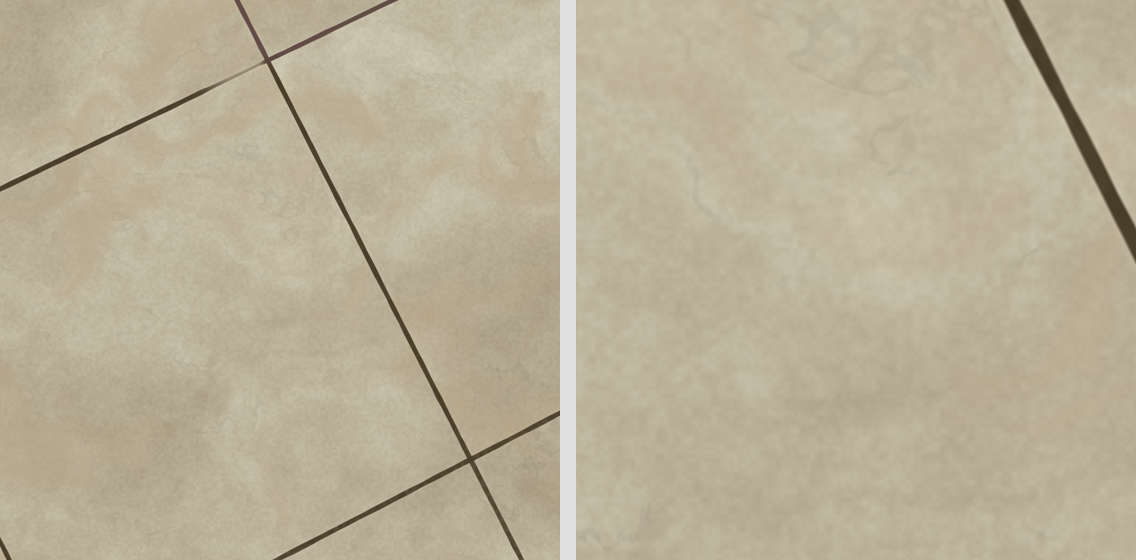
Left, the full canvas; right, a detail of the centre.
Write a Shadertoy shader that draws this texture.

```glsl
// Large beige stone floor tiles, laid at a slant with thin dark brown grout seams.

const vec2 TILE_SIZE = vec2(0.815, 0.799);
const vec2 CORNER = vec2(0.478, 0.892);   // a crossing of two seams
const vec2 ACROSS = vec2(0.891, 0.453);   // direction of the tile rows
const float SEAM_HALF_WIDTH = 0.0043;

const vec3 STONE_DARK = vec3(0.685, 0.640, 0.545);
const vec3 STONE_LIGHT = vec3(0.790, 0.762, 0.672);
const vec3 STONE_WARM = vec3(0.725, 0.655, 0.535);
const vec3 GROUT_DARK = vec3(0.275, 0.230, 0.150);
const vec3 GROUT_DUSTY = vec3(0.400, 0.355, 0.270);
const vec3 GROUT_PLUM = vec3(0.400, 0.300, 0.290);
const vec3 GROUT_WORN = vec3(0.590, 0.530, 0.450);

float hash(vec2 p) {
    vec3 h = fract(vec3(p.xyx) * 0.1031);
    h += dot(h, h.yzx + 33.33);
    return fract((h.x + h.y) * h.z);
}

float noise(vec2 p) {
    vec2 cell = floor(p), f = fract(p);
    f = f * f * (3.0 - 2.0 * f);
    float low = mix(hash(cell), hash(cell + vec2(1, 0)), f.x);
    float high = mix(hash(cell + vec2(0, 1)), hash(cell + vec2(1, 1)), f.x);
    return mix(low, high, f.y);
}

// Layered noise, 0 to 1, with each octave turned to hide the lattice.
float fbm(vec2 p) {
    float sum = 0.0, weight = 0.5;
    for (int i = 0; i < 6; i++) {
        sum += weight * noise(p);
        p = mat2(1.6, 1.2, -1.2, 1.6) * p + 17.3;
        weight *= 0.52;
    }
    return sum;
}

// Soft round patch of light or shade.
float glow(vec2 p, vec2 center, float radius) {
    vec2 d = (p - center) / radius;
    return exp(-dot(d, d));
}

float repeatDistance(float x, float period) {
    return abs(x - period * round(x / period));
}

float seamMask(float dist, float halfWidth, float blur) {
    return 1.0 - smoothstep(halfWidth - blur, halfWidth + blur, dist);
}

// Canvas to floor coordinates; the rows fan out slightly.
vec2 floorCoords(vec2 uv) {
    vec2 p = uv - CORNER;
    vec2 q = vec2(dot(p, ACROSS), dot(p, vec2(ACROSS.y, -ACROSS.x)));
    q.y -= q.x * mix(0.022, -0.008, q.y / TILE_SIZE.y);
    return q;
}

vec3 stoneColor(vec2 uv, vec2 tile) {
    vec2 p = uv + 7.0 * vec2(hash(tile + 31.0), hash(tile + 57.0));
    vec2 warp = vec2(fbm(p * 4.0), fbm(p * 4.0 + 40.0)) - 0.5;
    float clouds = fbm(p * vec2(4.0, 5.5) + 2.0 * warp);
    float mottle = fbm(p * 24.0 + 3.0 * warp);
    float grain = 0.6 * noise(uv * 190.0) + 0.4 * noise(uv * 390.0 + 9.0);

    float tone = 0.54 + 1.3 * (clouds - 0.5) + 0.65 * (mottle - 0.5) + 0.5 * (grain - 0.5);
    tone += 0.35 * glow(uv, vec2(0.95, 0.84), 0.20) + 0.40 * glow(uv, vec2(0.70, 0.25), 0.10);
    tone -= 0.55 * glow(uv, vec2(0.95, 0.42), 0.23) + 0.25 * glow(uv, vec2(0.95, 0.05), 0.25);
    tone -= 0.20 * glow(uv, vec2(0.20, 0.05), 0.25);
    vec3 color = mix(STONE_DARK, STONE_LIGHT, clamp(tone, -0.3, 1.2));

    // Warm stains and faint wavy veins
    float stain = smoothstep(0.52, 0.78, fbm(p * vec2(5.0, 7.0) + 2.5 * warp + 80.0));
    color = mix(color, STONE_WARM, 0.6 * stain);
    float ridge = abs(fbm(p * vec2(4.0, 8.0) + 3.0 * warp + 120.0) - 0.5);
    float vein = (1.0 - smoothstep(0.0, 0.025, ridge)) * smoothstep(0.48, 0.65, mottle);
    return color * (1.0 - 0.05 * vein);
}

vec3 groutColor(vec2 uv, vec2 q) {
    float dust = noise(uv * 150.0);
    float dusty = 0.25 + 0.5 * smoothstep(0.72, 0.85, q.y);
    vec3 color = mix(GROUT_DARK, GROUT_DUSTY, dusty * dust);
    return mix(color, GROUT_PLUM, 0.85 * smoothstep(0.87, 0.91, uv.y));
}

void mainImage(out vec4 fragColor, in vec2 fragCoord) {
    vec2 uv = fragCoord / iResolution.y;
    float blur = max(0.0013, 0.8 / iResolution.y);
    vec2 q = floorCoords(uv);
    vec3 color = stoneColor(uv, floor(q / TILE_SIZE));

    // Seams, with one stretch of a row worn thin and pale
    float wobble = 0.0012 * (noise(uv * 45.0) - 0.5);
    float columnDist = repeatDistance(q.x, TILE_SIZE.x) + wobble;
    float rowDist = repeatDistance(q.y, TILE_SIZE.y) + wobble;
    float worn = smoothstep(-0.15, -0.06, q.x) * (1.0 - smoothstep(-0.02, 0.0, q.x))
               * (1.0 - step(0.2, abs(q.y)));
    float column = seamMask(columnDist, SEAM_HALF_WIDTH, blur);
    float row = seamMask(rowDist, SEAM_HALF_WIDTH * (1.0 - 0.35 * worn), blur);

    // Soft pale rim along the tile edges
    float rim = 1.0 - smoothstep(0.004, 0.010, min(columnDist, rowDist));
    color += 0.025 * rim;
    vec3 grout = groutColor(uv, q);
    color = mix(color, mix(grout, GROUT_WORN, worn), row);
    color = mix(color, grout, column);
    fragColor = vec4(color, 1.0);
}
```
